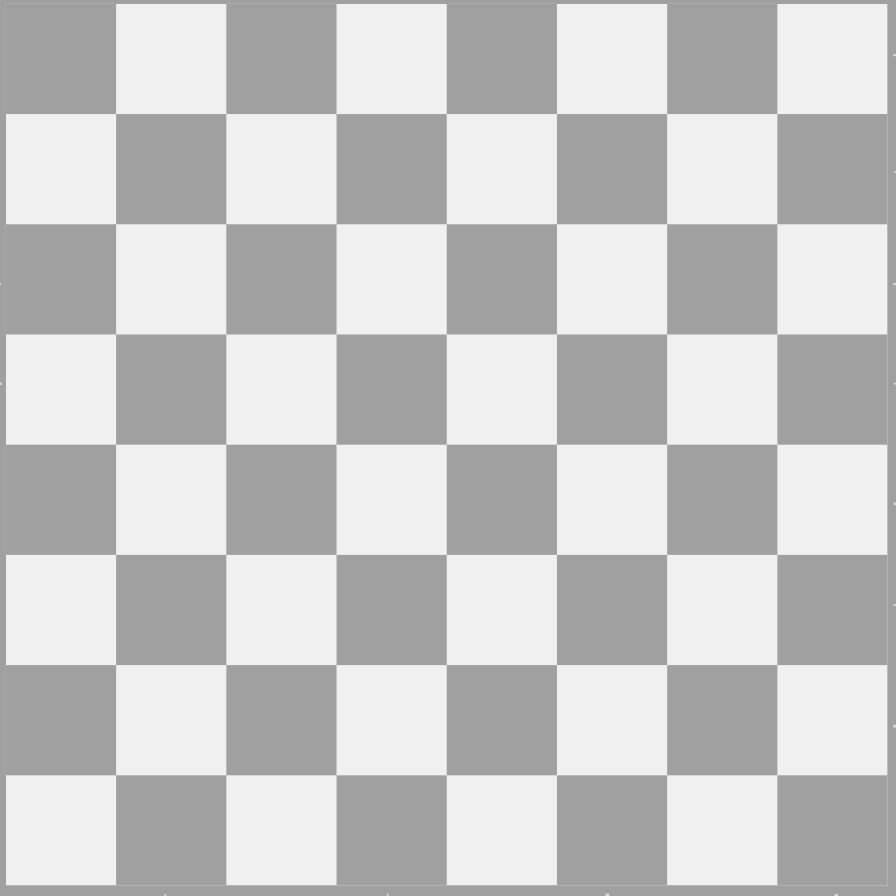
This pattern is drawn by a Shadertoy shader. Its source:

```glsl
// An eight by eight checkerboard of flat grey and off-white squares on a grey
// ground, set slightly off centre. Two smoothed square waves are multiplied for
// the squares; small pale flecks of wear sit on the canvas rim.

// Sine-free hash: one value in 0..1 per seed
float hash(float n) {
    n = fract(n * 0.1031);
    n *= n + 33.33;
    return fract(n * (n + n));
}

float boxDistance(vec2 p, vec2 halfSize) {
    vec2 d = abs(p) - halfSize;
    return length(max(d, 0.0)) + min(max(d.x, d.y), 0.0);
}

// Coverage of a shape from its signed distance
float fill(float d, float pixel) {
    return clamp(0.5 - d / pixel, 0.0, 1.0);
}

// Small worn spot whose size varies with its seed
float fleck(vec2 p, float seed, float pixel) {
    vec2 halfSize = mix(vec2(0.0008), vec2(0.0024, 0.0018),
                        vec2(hash(seed), hash(seed + 17.0)));
    return fill(boxDistance(p, halfSize), pixel);
}

void mainImage(out vec4 fragColor, in vec2 fragCoord) {
    float side = min(iResolution.x, iResolution.y);
    float pixel = 1.0 / side;
    vec2 p = (fragCoord - 0.5 * iResolution.xy) / side + 0.5;

    // Board coordinates: one unit per square, zero at the lower left square
    float cell = 0.123;
    vec2 center = vec2(0.4986, 0.5037);
    vec2 origin = center - 4.0 * cell;
    vec2 q = (p - origin) / cell;

    // Square waves with edges one pixel wide, positive on even squares
    vec2 wave = 0.5 - abs(mod(q + 0.5, 2.0) - 1.0);
    wave = clamp(wave * cell * 2.0 / pixel, -1.0, 1.0);
    float light = 0.5 + 0.5 * wave.x * wave.y;
    light *= fill(boxDistance(p - center, vec2(4.0 * cell)), pixel);

    // Flecks on the rim, in line with the middles of rows and columns
    float wear = 0.0;
    for (int i = 1; i < 8; i++) {
        float n = float(i);
        vec2 middle = origin + (n + 0.5 + 0.12 * (hash(n + 5.0) - 0.5)) * cell;
        wear = max(wear, fleck(p - vec2(0.999, middle.y), n, pixel));
        if (i % 2 == 1)
            wear = max(wear, fleck(p - vec2(middle.x, 0.001), n + 40.0, pixel));
        if (i == 4 || i == 5)
            wear = max(wear, fleck(p - vec2(0.0, middle.y), n + 80.0, pixel));
    }

    vec3 color = mix(vec3(0.627), vec3(0.94), light);
    color = mix(color, vec3(0.9), 0.8 * wear);
    fragColor = vec4(color, 1.0);
}
```
